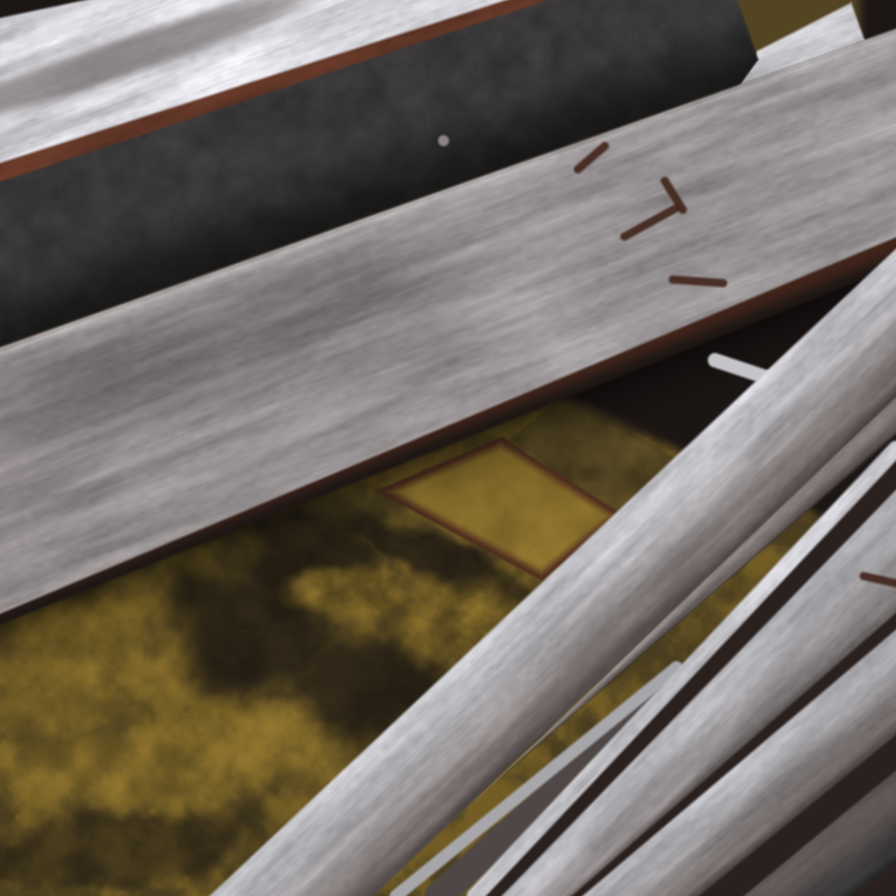
Reproduce this texture procedurally as a WebGL 2 fragment shader.

```glsl
#version 300 es
precision highp float;
// Weathered grey boards and poles lying across murky ochre water.
// Half-planes cut each timber, stretched noise gives the grain, and
// warped ellipses model the sunken stones, layered back to front.
uniform vec2 u_resolution;
out vec4 fragColor;

const float EDGE = .0025;
const float WARP = .07;
const vec2 GRAIN = vec2(7, 85);
const vec3 OCHRE = vec3(.53, .43, .17);
const vec3 OLIVE = vec3(.36, .3, .15);
const vec3 MURK = vec3(.14, .115, .075);
const vec3 SHADOW = vec3(.11, .085, .08);
const vec3 RUST = vec3(.25, .14, .1);
const vec3 TAR = vec3(.2, .195, .2);
const vec3 GREY = vec3(.55, .52, .52);
const vec3 DRIFT = vec3(.44, .4, .39);
const vec3 SILVER = vec3(.77, .77, .79);
const vec4 NAILS[5] = vec4[](
  vec4(.645, .811, .675, .837), vec4(.697, .736, .755, .768), vec4(.742, .798, .762, .766),
  vec4(.751, .688, .807, .684), vec4(.964, .357, 1, .349));

vec2 p;
vec3 col;

float hash(vec2 q) { return fract(sin(dot(q, vec2(127.1, 311.7))) * 43758.5); }

float noise(vec2 q) {
  vec2 i = floor(q), f = fract(q);
  f *= f * (3. - 2. * f);
  return mix(mix(hash(i), hash(i + vec2(1, 0)), f.x),
             mix(hash(i + vec2(0, 1)), hash(i + 1.), f.x), f.y);
}

float fbm(vec2 q) {
  float sum = 0., amp = .53;
  for (int i = 0; i < 4; i++) { sum += amp * noise(q); q = q * 2.03 + 17.3; amp *= .5; }
  return sum;
}

float fill(float d) { return smoothstep(-EDGE, EDGE, d); }

void paint(vec3 color, float mask) { col = mix(col, color, mask); }

// Distance above the line y = y0 + slope * x.
float above(float y0, float slope) { return (p.y - y0 - slope * p.x) / sqrt(1. + slope * slope); }

float leftOf(vec2 a, vec2 b) {
  vec2 d = normalize(b - a);
  return d.x * (p.y - a.y) - d.y * (p.x - a.x);
}

// Convex quad with counter-clockwise corners.
float quad(vec4 s, vec4 t) {
  return min(min(leftOf(s.xy, s.zw), leftOf(s.zw, t.xy)), min(leftOf(t.xy, t.zw), leftOf(t.zw, s.xy)));
}

float stick(vec4 s, float radius) {
  vec2 d = s.zw - s.xy, q = p - s.xy;
  return fill(radius - length(q - d * clamp(dot(q, d) / dot(d, d), 0., 1.)));
}

// Soft tilted ellipse: centre, radii.
float blob(vec2 q, vec4 e, float angle) {
  q -= e.xy;
  float c = cos(angle), s = sin(angle);
  return 1. - smoothstep(.6, 1.25, length(vec2(c * q.x + s * q.y, c * q.y - s * q.x) / e.zw));
}

// Brightness of fibres running along a slope.
float grain(float slope) {
  vec2 d = normalize(vec2(1, slope)), q = vec2(dot(p, d), d.x * p.y - d.y * p.x);
  return .65 + .38 * fbm(q * GRAIN) + .26 * fbm(q * vec2(9, 24) + 40.) + .07 * noise(q * vec2(110, 210));
}

// Pole between two lines given as (foot, slope), lit from above.
void pole(vec4 e, vec3 low, vec3 high) {
  float top = -above(-e.x * e.y, e.y), bottom = above(-e.z * e.w, e.w);
  float t = clamp(top / max(top + bottom, .001), 0., 1.);
  vec3 wood = mix(high, low, smoothstep(.1, 1., t)) * grain(e.y);
  paint(wood * (1. - .3 * smoothstep(.85, 1., t)), fill(min(top, bottom)));
}

void water() {
  vec2 w = p + WARP * (vec2(fbm(p * 14.), fbm(p * 14. + 31.)) - .5);
  float m = fbm(p * 32.);
  col = mix(OLIVE * .8, OCHRE * .85, smoothstep(.25, .75, m));
  float light = max(blob(w, vec4(.08, .26, .14, .08), .4), blob(w, vec4(.2, .15, .23, .055), .05));
  paint(OCHRE * (.7 + .55 * m), .7 * light);
  float dark = max(blob(w, vec4(.28, .3, .1, .085), -.4), blob(w, vec4(.41, .235, .1, .06), -.2));
  dark = max(dark, max(blob(w, vec4(.33, .385, .1, .045), .3), blob(w, vec4(.49, .38, .13, .032), -.5)));
  dark = max(dark, .65 * blob(w, vec4(.11, .05, .2, .035), .1));
  paint(MURK * (.75 + .6 * m), .92 * dark);
  float stones = max(blob(w, vec4(.38, .345, .065, .033), -.1), blob(w, vec4(.5, .305, .085, .042), .3));
  paint(OCHRE * (.4 + .9 * m), .85 * stones);
  // Sunken planks
  paint(OLIVE * (.55 + .6 * m), fill(quad(vec4(.57, .51, .69, .42), vec4(.77, .48, .63, .56))));
  float plank = quad(vec4(.42, .452, .605, .352), vec4(.695, .425, .56, .512));
  paint(mix(RUST * 1.2, OCHRE * (.85 + .3 * m), smoothstep(0., .015, plank)), fill(plank));
  paint(SHADOW, smoothstep(-.01, .012, above(.851, -.469)));
}

void main() {
  p = gl_FragCoord.xy / u_resolution;
  water();

  // Middle board, its rusty underside and shade
  float rim = above(.303, .4), face = above(.613, .355), fibre = grain(.385);
  col *= 1. - .55 * exp(min(rim, 0.) * 35.);
  paint(SILVER, stick(vec4(.798, .598, .855, .579), .008));
  paint(mix(SHADOW, RUST, smoothstep(0., .025, rim)), fill(rim));
  vec3 wood = mix(GREY, SILVER * .86, .3 * p.x + .3 * fbm(p * 6.)) * fibre;
  wood *= 1. - .2 * blob(p, vec4(.23, .61, .28, .06), .35);
  wood += .13 * exp(-abs(face + .007) * 180.);
  paint(wood, fill(above(.315, .42)));

  // Far corner, tarred face and bleached top of the upper board
  paint(mix(OLIVE * .9, SHADOW, smoothstep(.95, .97, p.x)), fill(face));
  paint(SILVER * fibre, fill(quad(vec4(.825, .905, .965, .955), vec4(.95, .997, .845, .943))));
  float butt = min(1.173 - .35 * p.y, .165 + .73 * p.y) - p.x;
  vec3 tar = TAR * (.8 + .4 * fbm(p * 45.)) * mix(.5, 1.1, smoothstep(0., .09, face));
  paint(tar, fill(min(face, butt)));
  paint(GREY, fill(.006 - distance(p, vec2(.495, .843))));
  paint(RUST * 1.5 * fibre, fill(above(.797, .332)));
  wood = mix(SILVER * 1.08 * fibre, DRIFT, .65 * blob(p, vec4(.12, .93, .25, .022), .33));
  paint(wood, fill(above(.818, .322)));
  paint(SHADOW, fill(above(.98, .21)));

  // Diagonal poles and thin sticks
  pole(vec4(.421, .967, .406, .867), DRIFT * .8, GREY);
  pole(vec4(.234, .943, .417, .955), DRIFT, SILVER);
  paint(DRIFT * .7, stick(vec4(.49, 0, .75, .235), .016));
  paint(SILVER * .85, stick(vec4(.442, 0, .755, .255), .007));
  paint(SHADOW * 1.5, fill(-above(-.575, 1.065)));
  pole(vec4(.56, 1.03, .638, .873), GREY, SILVER * .88);
  paint(SILVER * grain(1.07), stick(vec4(.53, 0, 1, .499), .009));
  pole(vec4(.65, .849, .78, .818), DRIFT, SILVER * .9);
  pole(vec4(.83, .824, .95, .7), TAR, DRIFT * .8);

  // Bent nails
  for (int i = 0; i < 5; i++) paint(RUST, .9 * stick(NAILS[i], .0045));
  fragColor = vec4(clamp(col, 0., 1.), 1);
}
```
